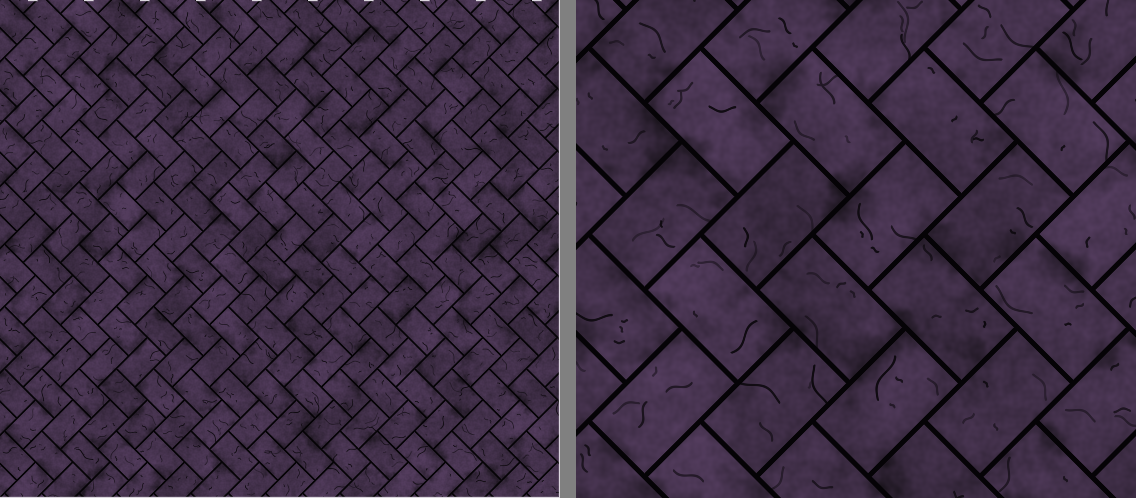
Left, the full canvas; right, a detail of the centre.
Reproduce this pattern procedurally as a Shadertoy shader.

```glsl
// Worn purple herringbone brick paving, with dark joints, stains and hairline cracks.

const float ROWS = 8.0;                        // vertical repeats; one repeat = one unit
const float ROOT_HALF = 0.70711;
const vec2 BRICK = vec2(1.0, 0.5988) * ROOT_HALF; // length, width (15 repeats across)
const vec2 ORIGIN = vec2(0.072, 0.08);         // left corner of a rising brick
const float JOINT = 0.0135;                    // half width of a joint
const float CRACK_WIDTH = 0.006;
const int CRACKS = 4;                          // per brick
const vec3 JOINT_COLOR = vec3(0.02, 0.012, 0.022);
const vec3 DARK_STONE = vec3(0.14, 0.105, 0.155);
const vec3 LIGHT_STONE = vec3(0.315, 0.228, 0.355);
const vec3 EDGE_COLOR = vec3(0.86, 0.84, 0.87);
const float EDGE_WIDTH = 0.02;
const float TICKS = 10.0;                      // pale marks along the top edge

vec2 hash2(vec2 p) {
    vec3 q = fract(p.xyx * vec3(0.1031, 0.1030, 0.0973));
    q += dot(q, q.yzx + 33.33);
    return fract((q.xx + q.yz) * q.zy);
}

float gradientDot(vec2 cell, vec2 offset) {
    float angle = 6.2832 * hash2(cell).x;
    return dot(vec2(cos(angle), sin(angle)), offset);
}

float gradientNoise(vec2 p) {
    vec2 i = floor(p), f = p - i;
    vec2 w = f * f * f * (f * (f * 6.0 - 15.0) + 10.0);
    vec2 e = vec2(1.0, 0.0);
    float low = mix(gradientDot(i, f), gradientDot(i + e, f - e), w.x);
    float high = mix(gradientDot(i + e.yx, f - e.yx), gradientDot(i + 1.0, f - 1.0), w.x);
    return mix(low, high, w.y);
}

float fbm(vec2 p) {
    float sum = 0.0, amplitude = 1.0;
    for (int i = 0; i < 4; i++) {
        sum += amplitude * gradientNoise(p);
        p = mat2(1.6, 1.2, -1.2, 1.6) * p + 17.3;
        amplitude *= 0.55;
    }
    return sum;
}

// Position inside the brick (along, across); id is unique to each brick.
vec2 herringbone(vec2 p, out vec2 id) {
    float len = BRICK.x, wid = BRICK.y;
    vec2 r = ROOT_HALF * vec2(p.x + p.y, p.x - p.y);
    float j = floor((r.x - r.y + wid) / (2.0 * len));
    float i = floor((r.y + j * len) / wid);
    vec2 local = r - i * wid - j * vec2(len, -len);
    id = vec2(i, 2.0 * j) + 64.0;
    if (local.x >= 0.0 && local.x <= len) return local;

    // Otherwise the point lies in a falling brick.
    r -= vec2(len, wid - len);
    j = floor((r.x - r.y + len) / (2.0 * len));
    i = floor((r.x - j * len) / wid);
    id = vec2(i, 2.0 * j + 1.0) + 64.0;
    return (r - i * wid - j * vec2(len, -len)).yx;
}

float crackMask(vec2 local, vec2 id, float pixel) {
    float mask = 0.0;
    for (int k = 0; k < CRACKS; k++) {
        vec2 seed = id + float(k) * vec2(37.0, 91.0);
        vec2 place = hash2(seed), shape = hash2(seed + 211.0), look = hash2(seed + 419.0);
        float angle = 6.2832 * shape.x;
        vec2 d = local - BRICK * mix(vec2(0.12), vec2(0.88), place);
        d = mat2(cos(angle), -sin(angle), sin(angle), cos(angle)) * d;
        float halfLength = mix(0.012, 0.13, shape.y * shape.y);
        d.y += 0.2 * halfLength * sin(d.x * 2.6 / halfLength + 6.2832 * look.x);
        float dist = length(vec2(max(abs(d.x) - halfLength, 0.0), d.y));
        float line = 1.0 - smoothstep(CRACK_WIDTH - 0.5 * pixel, CRACK_WIDTH + 0.7 * pixel, dist);
        mask = max(mask, line * mix(0.35, 0.85, look.y));
    }
    return mask;
}

// Pale rim on the right and bottom, short marks on top.
float edgeMask(vec2 p, vec2 size, float pixel) {
    float rim = min(size.x - p.x, p.y);
    float tick = abs(fract(p.x / size.x * TICKS - 0.086) - 0.5) - 0.085;
    float top = max(size.y - p.y, EDGE_WIDTH + tick * size.x / TICKS);
    return 1.0 - smoothstep(-0.5 * pixel, 0.5 * pixel, min(rim, top) - EDGE_WIDTH);
}

void mainImage(out vec4 fragColor, in vec2 fragCoord) {
    float pixel = ROWS / iResolution.y;
    vec2 p = fragCoord * pixel;
    vec2 id;
    vec2 local = herringbone(p - ORIGIN, id);
    vec2 inset = min(local, BRICK - local);
    float edge = min(inset.x, inset.y);

    // Stone tone: brick variation, broad stains, fine grain, grime by the joints
    float tone = 0.74 + 0.24 * (hash2(id + 7.0).x - 0.5);
    tone += 0.36 * fbm(p * 1.3);
    tone += 0.20 * gradientNoise(p * 13.0) + 0.16 * gradientNoise(p * 31.0);
    float grime = smoothstep(0.0, 0.45, fbm(p * 2.1 + 40.0));
    tone -= grime * 0.55 * (1.0 - smoothstep(0.0, 0.2, edge));
    tone -= 0.12 * (1.0 - smoothstep(0.0, 0.07, edge));
    vec3 color = mix(DARK_STONE, LIGHT_STONE, clamp(tone, -0.2, 1.05));

    // Cracks, joints and canvas rim
    color = mix(color, JOINT_COLOR, crackMask(local, id, pixel));
    float joint = 1.0 - smoothstep(JOINT - 0.5 * pixel, JOINT + 0.5 * pixel, edge);
    color = mix(color, JOINT_COLOR, joint);
    color = mix(color, EDGE_COLOR, edgeMask(p, iResolution.xy * pixel, pixel));
    fragColor = vec4(color, 1.0);
}
```
